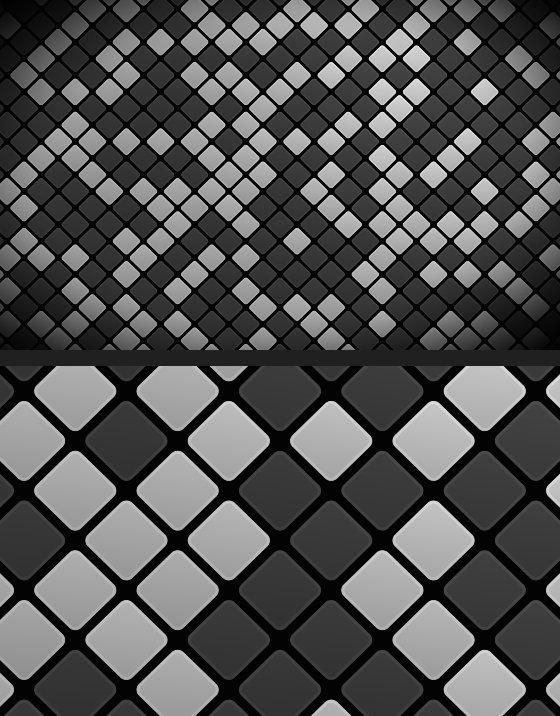
Top: the whole. Bottom: its middle third, enlarged.
This pattern is drawn by a Shadertoy shader. Its source:

```glsl
float hash(vec2 cell) {
    vec3 h = fract(vec3(cell.xyx) * vec3(0.1031, 0.1030, 0.0973));
    h += dot(h, h.yzx + 33.33);
    return fract((h.x + h.y) * h.z);
}

float roundedBox(vec2 p, float halfSize, float radius) {
    vec2 d = abs(p) - halfSize + radius;
    return length(max(d, 0.0)) + min(max(d.x, d.y), 0.0) - radius;
}

// Soft light at the upper right, fading towards the borders
float illumination(vec2 p) {
    vec2 fromLight = p - vec2(0.42, 0.28);
    float glow = 1.0 + 0.28 * exp(-3.5 * dot(fromLight, fromLight));
    vec2 e = p / vec2(0.8, 0.5);
    float reach = sqrt(dot(e, e) - 0.1 * e.x * e.y);
    return glow * (1.0 - smoothstep(0.8, 1.5, reach));
}

void mainImage(out vec4 fragColor, in vec2 fragCoord) {
    vec2 p = (fragCoord - 0.5 * iResolution.xy) / iResolution.y;

    // Diagonal lattice: unit cells along the two slanted axes
    vec2 steps = (p - vec2(0.0, 0.0479)) / vec2(0.04875, 0.0474);
    vec2 lattice = 0.5 * vec2(steps.x + steps.y, steps.x - steps.y);
    vec2 cell = floor(lattice + 0.5);
    vec2 local = lattice - cell;
    float pixel = 1.0 / (0.068 * iResolution.y);

    // Rounded tile and the fine bright rim just inside its edge
    float d = roundedBox(local, 0.437, 0.12);
    float tile = 1.0 - smoothstep(-0.5 * pixel, 0.5 * pixel, d);
    float rim = 1.0 - smoothstep(0.012, 0.012 + pixel, abs(d + 0.025));

    // Light or dark tone with slight variation and a faint slope
    float isLight = step(0.54, hash(cell + 71.0));
    float tone = mix(0.195, 0.6, isLight);
    tone *= 0.97 + 0.06 * hash(cell + 137.0);
    tone *= 1.0 + 0.09 * (local.x - local.y);
    tone += rim * mix(0.035, 0.06, isLight);

    float shade = mix(0.012, tone * illumination(p), tile);
    fragColor = vec4(vec3(shade), 1.0);
}
```
